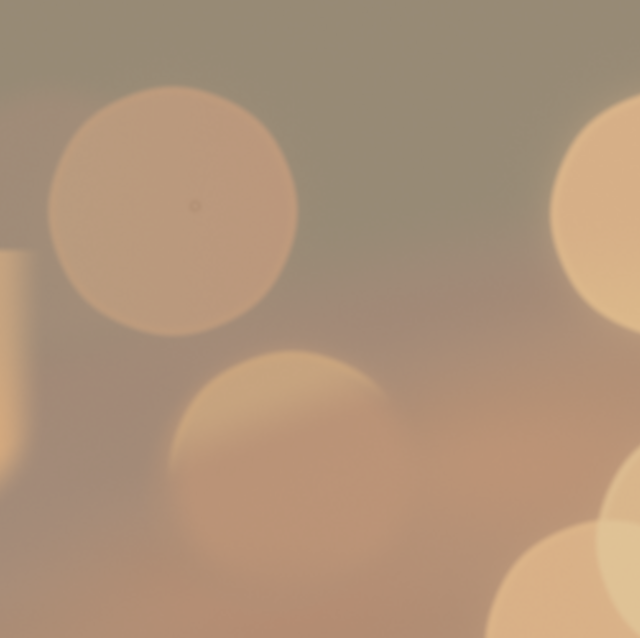
Reproduce this background procedurally as a Shadertoy shader.

```glsl
// Warm out-of-focus light discs over a hazy dusk gradient.

#define DISC_RADIUS 0.194
#define EDGE_BLUR 0.0075
#define RIM_WIDTH 0.007
#define HALO_WIDTH 0.022
#define BLADE_FLATNESS 0.004
#define HAZE_AMOUNT 0.010
#define GRAIN_AMOUNT 0.004

const vec3 OLIVE = vec3(0.592, 0.541, 0.460);
const vec3 MAUVE = vec3(0.636, 0.540, 0.468);
const vec3 TAN   = vec3(0.692, 0.562, 0.462);
const vec3 EMBER = vec3(0.742, 0.577, 0.458);
const vec3 ROSE  = vec3(0.712, 0.545, 0.442);
const vec3 SAND  = vec3(0.730, 0.600, 0.490);
const vec3 HONEY = vec3(0.778, 0.640, 0.496);
const vec3 PEACH = vec3(0.850, 0.692, 0.530);
const vec3 CREAM = vec3(0.875, 0.760, 0.585);

float hash(vec2 p) {
    vec3 q = fract(p.xyx * 0.1031);
    q += dot(q, q.yzx + 33.33);
    return fract((q.x + q.y) * q.z);
}

float valueNoise(vec2 p) {
    vec2 i = floor(p), f = fract(p);
    f = f * f * (3.0 - 2.0 * f);
    return mix(mix(hash(i), hash(i + vec2(1, 0)), f.x),
               mix(hash(i + vec2(0, 1)), hash(i + vec2(1, 1)), f.x), f.y);
}

float spot(vec2 p, vec2 center, vec2 size) {
    vec2 q = (p - center) / size;
    return exp(-dot(q, q));
}

// Distance to a disc slightly flattened by eight aperture blades
float discDistance(vec2 p, vec2 center) {
    vec2 q = p - center;
    float blades = cos(8.0 * atan(q.y, q.x + 1e-5));
    return length(q) - DISC_RADIUS * (1.0 + BLADE_FLATNESS * blades);
}

float fill(float d, float blur) { return 1.0 - smoothstep(-blur, blur, d); }

float rim(float d) {
    float t = (d + RIM_WIDTH) / RIM_WIDTH;
    return exp(-t * t);
}

float halo(float d) { return exp(-max(d, 0.0) / HALO_WIDTH); }

// Olive sky sinking through mauve haze to a warm, tilted glow
vec3 background(vec2 p) {
    float sky = smoothstep(0.46, 0.65, p.y - 0.19 * (p.x - 0.46));
    float warmth = 1.0 - smoothstep(-0.12, 0.20, p.y - 0.5 * p.x);
    vec3 color = mix(MAUVE, OLIVE, sky);
    color = mix(color, TAN, warmth);
    color = mix(color, EMBER, 0.8 * spot(p, vec2(0.82, 0.27), vec2(0.28, 0.13)));
    color = mix(color, ROSE, 0.7 * spot(p, vec2(0.44, 0.05), vec2(0.26, 0.12)));
    float haze = valueNoise(vec2(p.x * 3.0, (p.y - 0.15 * p.x) * 12.0));
    return color + HAZE_AMOUNT * (haze - 0.5) * (1.0 - sky);
}

vec3 addDisc(vec3 color, float d, vec3 tint, vec3 rimTint, float glow) {
    color = mix(color, tint, glow * halo(d));
    color = mix(color, tint, fill(d, EDGE_BLUR));
    return mix(color, rimTint, 0.4 * rim(d));
}

// Disc lit only above a slanted, soft shadow line
vec3 addShadedDisc(vec3 color, vec2 p) {
    float outer = discDistance(p, vec2(0.426, 0.232));
    color = mix(color, TAN, 0.4 * fill(outer, 0.016));
    float d = discDistance(p, vec2(0.458, 0.254));
    float shade = p.y - 0.285 - 0.36 * (p.x - 0.27);
    float lit = smoothstep(-0.05, 0.06, shade);
    float body = fill(d + 0.008, 0.035) * smoothstep(0.03, 0.17, p.y);
    color = mix(color, vec3(0.738, 0.580, 0.466), 0.85 * body);
    color = mix(color, HONEY, lit * fill(d, EDGE_BLUR));
    color = mix(color, HONEY, 0.2 * lit * halo(d) * smoothstep(-0.01, 0.005, d));
    return mix(color, vec3(0.80, 0.65, 0.49), 0.5 * lit * rim(d));
}

// Streak on the left border: crisp top, soft side, rounded foot
vec3 addStreak(vec3 color, vec2 p) {
    float side = 1.0 - smoothstep(-0.005, 0.074, p.x);
    float top = 1.0 - smoothstep(0.600, 0.616, p.y);
    float foot = smoothstep(0.20, 0.30, p.y - 0.8 * p.x);
    vec3 tint = mix(vec3(0.775, 0.640, 0.500), vec3(0.825, 0.660, 0.495),
                    spot(p, vec2(0.0, 0.31), vec2(0.12)));
    return mix(color, tint, side * top * foot);
}

void mainImage(out vec4 fragColor, in vec2 fragCoord) {
    vec2 p = fragCoord / iResolution.y;
    vec3 color = background(p);

    // Dim discs
    float ghost = discDistance(p, vec2(0.085, 0.662));
    color = mix(color, vec3(0.638, 0.548, 0.472), 0.75 * fill(ghost, 0.035));
    color = addStreak(color, p);
    color = addShadedDisc(color, p);
    vec3 sand = SAND + 0.02 * (p.x - 0.27) * vec3(1.0, -2.0, -1.0);
    color = addDisc(color, discDistance(p, vec2(0.271, 0.669)), sand, vec3(0.760, 0.615, 0.485), 0.1);

    // Bright discs
    vec3 gold = mix(vec3(0.858, 0.718, 0.54), vec3(0.840, 0.687, 0.53), smoothstep(0.48, 0.67, p.y));
    color = addDisc(color, discDistance(p, vec2(1.058, 0.665)), gold, vec3(0.87, 0.73, 0.55), 0.24);
    float low = discDistance(p, vec2(0.956, -0.010));
    color = addDisc(color, low, PEACH, vec3(0.87, 0.72, 0.54), 0.16);
    vec3 overlap = mix(vec3(0.850, 0.712, 0.545), CREAM, fill(low, EDGE_BLUR));
    color = addDisc(color, discDistance(p, vec2(1.130, 0.152)), overlap, CREAM, 0.14);

    // Lens dust ring and fine grain
    float dust = length(p - vec2(0.306, 0.677));
    color -= 0.024 * exp(-pow((dust - 0.006) / 0.005, 2.0));
    color += GRAIN_AMOUNT * (valueNoise(p * 250.0) - 0.5);
    fragColor = vec4(color, 1.0);
}
```
